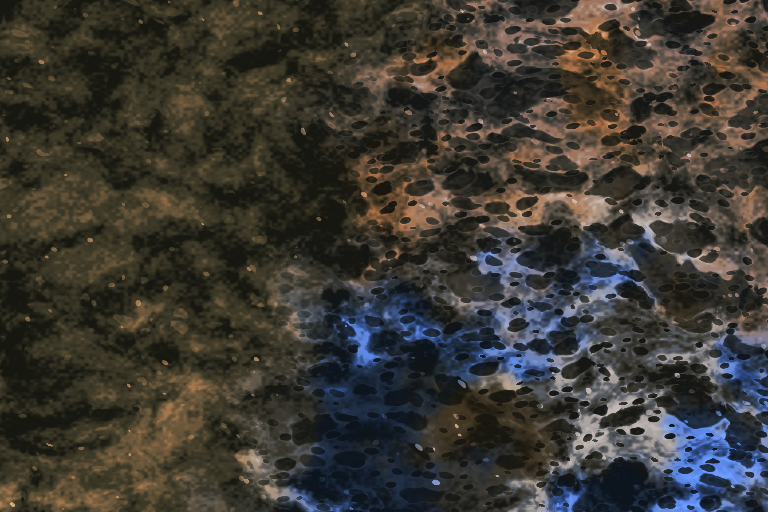
This texture is drawn by a WebGL 1 fragment shader. Its source:

```glsl
precision highp float;
// Weathered volcanic rock: dark silt on the left, pitted rust and blue-grey crust on the right.
uniform vec2 u_resolution;

const vec3 DARK = vec3(0.085, 0.09, 0.08);
const vec3 BROWN = vec3(0.23, 0.22, 0.19);
const vec3 TAN = vec3(0.39, 0.33, 0.28);
const vec3 SLATE = vec3(0.33, 0.35, 0.38);
const vec3 ORANGE = vec3(0.62, 0.46, 0.37);
const vec3 PALE = vec3(0.66, 0.63, 0.62);
const vec3 BLUE_TINT = vec3(0.55, 0.85, 1.45);
const vec3 RUST_TINT = vec3(1.18, 0.96, 0.66);
const vec3 OLIVE_TINT = vec3(1.05, 1.02, 0.82);
const float SILT_TONE = 0.15;
const float CRUST_TONE = 0.43;
const float PIT_SCALE = 5.5;
const float PIT_DENSITY = 0.6;
const float SPECK_SCALE = 62.0;

float hash(vec2 p) {
  vec3 q = fract(p.xyx * 0.1031);
  q += dot(q, q.yzx + 33.33);
  return fract((q.x + q.y) * q.z);
}

float noise(vec2 p) {
  vec2 i = floor(p), f = fract(p);
  f = f * f * (3.0 - 2.0 * f);
  return mix(mix(hash(i), hash(i + vec2(1, 0)), f.x),
             mix(hash(i + vec2(0, 1)), hash(i + vec2(1, 1)), f.x), f.y);
}

float fbm(vec2 p) {
  float sum = 0.0, amp = 0.52;
  for (int i = 0; i < 5; i++) {
    sum += amp * noise(p);
    p = mat2(1.6, 1.2, -1.2, 1.6) * p + 7.3;
    amp *= 0.5;
  }
  return sum;
}

// Thin bright crests of folded noise.
float veins(vec2 p) {
  float sum = 0.0, amp = 0.5;
  for (int i = 0; i < 4; i++) {
    float crest = 1.0 - abs(2.0 * noise(p) - 1.0);
    sum += amp * crest * crest * crest;
    p = mat2(1.6, 1.1, -1.1, 1.6) * p + 3.7;
    amp *= 0.55;
  }
  return sum;
}

// Scattered flattened blobs: x = body, y = rim, z = random tone.
vec3 blobs(vec2 p, float density) {
  vec2 cell = floor(p);
  vec3 result = vec3(0.0);
  for (int j = -1; j <= 1; j++) {
    for (int i = -1; i <= 1; i++) {
      vec2 c = cell + vec2(i, j);
      float tone = hash(c + 71.0);
      vec2 d = p - c - 0.2 - 0.6 * vec2(hash(c), hash(c + 19.0));
      d.y += d.x * (tone - 0.4) * 0.7;
      float radius = mix(0.16, 0.46, hash(c + 43.0));
      float r = length(d * vec2(1.0, 1.25)) / radius;
      float present = step(hash(c + 97.0), density);
      float body = present * (1.0 - smoothstep(0.78, 1.05, r));
      float rim = present * smoothstep(0.85, 1.05, r) * (1.0 - smoothstep(1.05, 1.4, r));
      if (body > result.x) result.z = tone;
      result.xy = max(result.xy, vec2(body, rim));
    }
  }
  return result;
}

// Four-stop colour ramp from shadow to highlight.
vec3 ramp(float v, vec3 middle, vec3 light) {
  vec3 c = mix(DARK, BROWN, smoothstep(0.02, 0.32, v));
  c = mix(c, middle, smoothstep(0.3, 0.52, v));
  c = mix(c, light, smoothstep(0.5, 0.78, v));
  return mix(c, PALE * 1.15, smoothstep(0.8, 1.15, v));
}

void main() {
  vec2 uv = gl_FragCoord.xy / u_resolution;
  vec2 p = gl_FragCoord.xy / u_resolution.y;
  vec2 warp = vec2(fbm(p * 5.0), fbm(p * 5.0 + 17.0)) - 0.5;
  float broad = fbm(p * 3.2 + 4.0) - 0.5;
  float grain = fbm(p * vec2(19.0, 25.0) + warp * 4.0) - 0.5;
  float fine = noise(p * vec2(130.0, 160.0)) - 0.5;
  float web = veins(p * vec2(9.0, 14.0) + warp * 3.0);

  // Large regions
  float border = mix(0.33, 0.43, smoothstep(0.1, 0.5, uv.y));
  float crust = smoothstep(-0.06, 0.13, uv.x - border + warp.x * 0.3);
  float warm = smoothstep(0.32, 0.68, uv.y + 0.25 * (uv.x - 0.7) + warp.y * 0.8);
  float sunlit = smoothstep(0.5, 1.0, uv.x) * smoothstep(0.3, 1.0, uv.y);
  vec2 offset = (uv - vec2(0.57, 0.17)) / vec2(0.18, 0.17) + warp * 1.6;
  float hollow = 1.0 - smoothstep(0.5, 1.15, length(offset));

  // Surface tone
  float silt = SILT_TONE + 0.75 * grain + 0.22 * fine + 0.55 * broad;
  float stone = CRUST_TONE + 1.25 * grain + 0.32 * fine + 0.55 * (web - 0.4)
              + 0.35 * broad + 0.15 * sunlit;
  float v = mix(silt, stone, crust);
  float outcrop = smoothstep(0.54, 0.68, fbm(p * vec2(5.0, 7.0) + 31.0 + warp));
  v += outcrop * (1.0 - smoothstep(0.3, 0.6, uv.y)) * (0.08 + 0.45 * web);

  // Pits from boulder size down to pores
  float scale = PIT_SCALE;
  for (int i = 0; i < 4; i++) {
    vec2 q = p * vec2(0.66, 1.0) * scale + warp * 1.1 + grain * 0.5 + float(i) * 13.7;
    vec3 pit = blobs(q, PIT_DENSITY - (i == 0 ? 0.25 : 0.0));
    float floorTone = 0.02 + 0.17 * pit.z + 0.5 * grain + 0.12 * fine;
    v = mix(v, floorTone, pit.x * crust * 0.88);
    v += pit.y * (1.0 - pit.x) * mix(0.02, 0.09, crust);
    scale *= 2.0;
  }
  v *= 1.0 - 0.65 * hollow;

  // Faint pebbles in the silt and tiny bright specks
  vec3 pebble = blobs(p * vec2(24.0, 32.0) + warp * 3.0 + grain, 0.3);
  v += pebble.x * (1.0 - crust) * (0.03 + 0.2 * pebble.z * pebble.z);
  vec3 speck = blobs(p * SPECK_SCALE + warp * 5.0, 0.055);
  v += speck.x * (0.12 + 0.5 * speck.z * speck.z);

  // Colour
  vec3 color = mix(ramp(v, SLATE, PALE), ramp(v, TAN, ORANGE), max(warm, 1.0 - crust));
  float blue = smoothstep(0.47, 0.66, fbm(p * 6.0 + 53.0)) * crust * (1.0 - 0.85 * warm);
  float rust = smoothstep(0.42, 0.66, fbm(p * 7.0 + 83.0)) * max(warm * crust, hollow);
  color *= mix(vec3(1.0), BLUE_TINT, blue);
  color *= mix(vec3(1.0), RUST_TINT, rust * 0.8);
  color *= mix(OLIVE_TINT, vec3(1.0), crust);
  gl_FragColor = vec4(clamp(color, 0.0, 1.0), 1.0);
}
```
